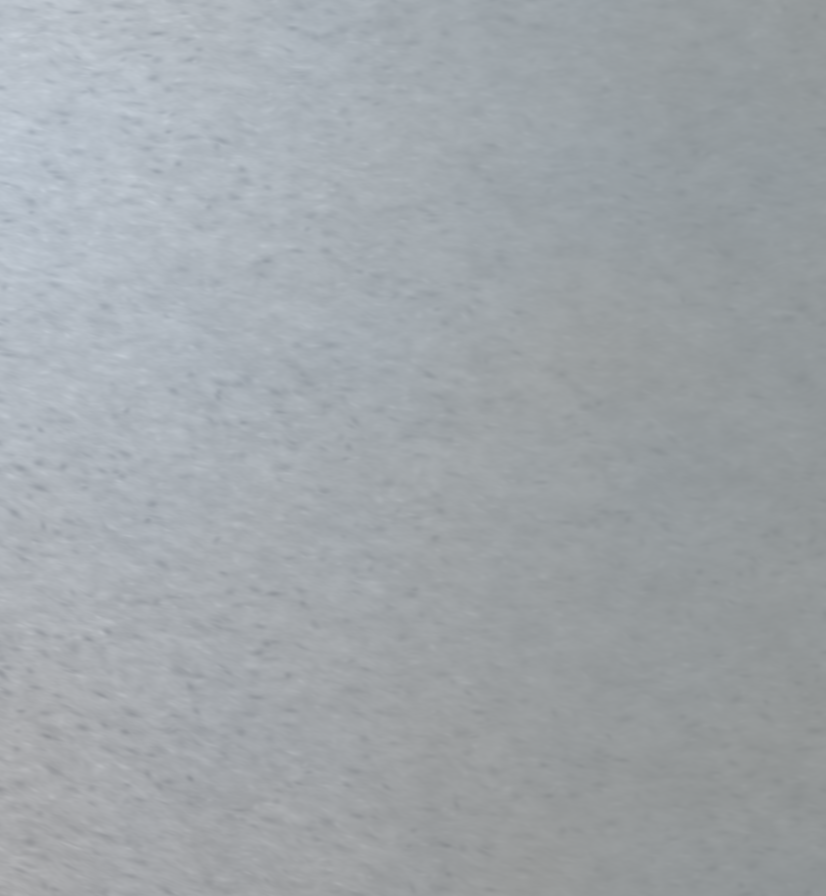
Write a WebGL 2 fragment shader that draws this texture.

```glsl
#version 300 es
precision highp float;

uniform vec2 u_resolution;
out vec4 fragColor;

float hash(vec2 p) {
    vec3 q = fract(vec3(p.xyx) * 0.1031);
    q += dot(q, q.yzx + 33.33);
    return fract((q.x + q.y) * q.z);
}

float valueNoise(vec2 p) {
    vec2 cell = floor(p);
    vec2 f = fract(p);
    f = f * f * (3.0 - 2.0 * f);
    float low = mix(hash(cell), hash(cell + vec2(1, 0)), f.x);
    float high = mix(hash(cell + vec2(0, 1)), hash(cell + vec2(1, 1)), f.x);
    return mix(low, high, f.y);
}

// Signed noise summed over octaves, turned between them to hide the lattice
float fbm(vec2 p, int octaves) {
    float sum = 0.0;
    float weight = 0.5;
    for (int i = 0; i < octaves; i++) {
        sum += weight * (valueNoise(p) - 0.5);
        p = mat2(1.75, 0.22, -0.22, 1.75) * p + 17.3;
        weight *= 0.62;
    }
    return sum;
}

// Soft elongated flecks, one possible per grid cell
float flecks(vec2 p, vec2 density, float share, float seed) {
    vec2 grid = p * density;
    vec2 home = floor(grid);
    float cover = 0.0;
    for (int y = -1; y <= 1; y++) {
        for (int x = -1; x <= 1; x++) {
            vec2 cell = home + vec2(x, y);
            vec2 key = cell + seed;
            vec2 center = cell + vec2(hash(key + 3.1), hash(key + 8.7));
            vec2 radius = vec2(mix(0.20, 0.55, hash(key + 14.2)),
                               mix(0.20, 0.42, hash(key + 21.9)));
            vec2 d = (grid - center) / radius;
            d.y += 0.9 * (hash(key + 29.4) - 0.5) * d.x;
            float present = step(hash(key), share);
            float strength = mix(0.3, 1.0, hash(key + 35.6));
            cover = max(cover, present * strength * exp(-dot(d, d)));
        }
    }
    return cover;
}

// Broad light: a bright plateau on the left, a dim one on the right
vec3 sheen(vec2 uv) {
    float across = mix(uv.x, smoothstep(0.0, 0.95, uv.x), 0.65);
    vec3 top = mix(vec3(0.712, 0.746, 0.782), vec3(0.572, 0.597, 0.608), across);
    vec3 bottom = mix(vec3(0.630, 0.641, 0.653), vec3(0.566, 0.582, 0.586), across);
    vec3 color = mix(bottom, top, smoothstep(-0.2, 0.95, uv.y));
    vec2 glow = (uv - vec2(0.0, 0.83)) / vec2(0.30, 0.25);
    return color + 0.016 * exp(-dot(glow, glow));
}

void main() {
    vec2 uv = gl_FragCoord.xy / u_resolution;
    vec2 p = gl_FragCoord.xy / u_resolution.y;

    // Bend the grain: sloping at the left, level at the right
    float slope = mix(0.32, 0.08, uv.y);
    vec2 grain = p + vec2(0.0, slope * (p.x - 0.5 * p.x * p.x));
    grain.y += 0.014 * fbm(p * 18.0, 2);

    float roughness = mix(1.0, 0.38, smoothstep(0.05, 0.85, uv.x));
    vec3 color = sheen(uv);

    // Faint cool and warm clouds
    float tint = fbm(p * 5.0 + 5.0, 3);
    color += tint * vec3(0.016, 0.0, -0.018);
    float warmth = smoothstep(0.6, 0.1, uv.y) * smoothstep(0.9, 0.2, uv.x);
    color += warmth * vec3(0.006, -0.001, -0.004);

    // Uneven blotches, then brushed streaks from coarse to fine
    float blotches = fbm(p * vec2(12.0, 17.0) + 71.0, 2);
    float mottling = fbm(grain * vec2(27.0, 46.0), 3);
    float streaks = fbm(grain * vec2(64.0, 155.0) + 31.0, 3);
    color += 0.020 * blotches;
    color += 0.042 * mottling * mix(0.5, 1.0, roughness);
    color += 0.078 * streaks * roughness;

    // Dark pits in clusters and pale glints
    float patches = smoothstep(-0.25, 0.25, fbm(p * 11.0 + 40.0, 2));
    float pits = flecks(grain, vec2(52.0, 92.0), 0.30, 11.0);
    float glints = flecks(grain, vec2(62.0, 135.0), 0.20, 57.0);
    color -= vec3(0.088, 0.086, 0.081) * pits * roughness * mix(0.4, 1.0, patches);
    color += 0.040 * glints * roughness;

    fragColor = vec4(clamp(color + 0.004, 0.0, 1.0), 1.0);
}
```
